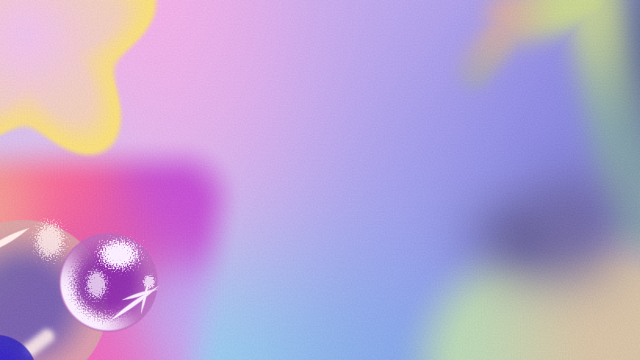
This background is drawn by a Shadertoy shader. Its source:

```glsl
// Soft pastel backdrop: normalised colour spots make the gradients, blurred
// distance shapes add a wavy yellow blob, a pink mass and a green arch, and
// two glassy bubbles with grainy highlights sit in the lower left corner.
// All lengths are in canvas heights.

vec2 hashDir(vec2 cell) {
    float a = 6.2832 * fract(sin(dot(cell, vec2(127.1, 311.7))) * 43758.5);
    return vec2(cos(a), sin(a));
}

float gradientNoise(vec2 p) {
    vec2 i = floor(p), f = p - i, u = f * f * (3.0 - 2.0 * f), e = vec2(1, 0);
    float low = mix(dot(hashDir(i), f), dot(hashDir(i + e), f - e), u.x);
    float high = mix(dot(hashDir(i + e.yx), f - e.yx), dot(hashDir(i + 1.0), f - 1.0), u.x);
    return mix(low, high, u.y);
}

float glow(vec2 p, vec2 center, vec2 radius) {
    vec2 q = (p - center) / radius;
    return exp(-dot(q, q));
}

// Weighted colour; divide a sum of spots by its alpha to blend them.
vec4 spot(vec2 p, vec2 center, float radius, vec3 color) {
    return vec4(color, 1.0) * (glow(p, center, vec2(radius)) + 1e-5);
}

float segmentDist(vec2 p, vec2 a, vec2 b) {
    vec2 ab = b - a;
    return length(p - a - ab * clamp(dot(p - a, ab) / dot(ab, ab), 0.0, 1.0));
}

float softStroke(vec2 p, vec2 a, vec2 b, float width) {
    float d = segmentDist(p, a, b) / width;
    return exp(-d * d * d);
}

// Streak that is thickest in the middle and pointed at both ends.
float streak(vec2 p, vec2 a, vec2 b, float width, float aa) {
    vec2 ab = b - a;
    float t = clamp(dot(p - a, ab) / dot(ab, ab), 0.0, 1.0);
    return 1.0 - smoothstep(-aa, aa, segmentDist(p, a, b) - width * 4.0 * t * (1.0 - t));
}

float grainyGlow(vec2 p, vec2 center, vec2 radius, float grain) {
    return smoothstep(0.3, 0.75, glow(p, center, radius) + 0.5 * grain);
}

vec3 backdrop(vec2 p) {
    vec4 s = spot(p, vec2(0.48, 0.87), 0.40, vec3(0.97, 0.69, 0.90));
    s += spot(p, vec2(0.62, 0.50), 0.35, vec3(0.89, 0.70, 0.92));
    s += spot(p, vec2(1.08, 0.95), 0.40, vec3(0.75, 0.67, 0.93));
    s += spot(p, vec2(1.05, 0.45), 0.38, vec3(0.64, 0.64, 0.93));
    s += spot(p, vec2(1.50, 0.62), 0.40, vec3(0.51, 0.51, 0.87));
    s += spot(p, vec2(0.62, 0.00), 0.36, vec3(0.58, 0.84, 0.93));
    s += spot(p, vec2(1.05, 0.00), 0.36, vec3(0.49, 0.64, 0.90));
    s += spot(p, vec2(0.10, 0.55), 0.30, vec3(0.82, 0.76, 0.92));
    return s.rgb / s.a;
}

vec3 addArchAndShade(vec3 col, vec2 p) {
    vec3 archColor = mix(vec3(0.82, 0.67, 0.66), vec3(0.78, 0.83, 0.57), smoothstep(1.38, 1.58, p.x));
    archColor = mix(vec3(0.54, 0.67, 0.66), archColor, smoothstep(0.6, 0.98, p.y));
    float arch = 0.9 * softStroke(p, vec2(1.31, 0.81), vec2(1.43, 0.94), 0.06) * smoothstep(1.2, 1.38, p.x);
    arch = max(arch, softStroke(p, vec2(1.43, 0.95), vec2(1.64, 1.0), 0.085));
    arch = max(arch, 0.9 * softStroke(p, vec2(1.66, 0.98), vec2(1.77, 0.38), 0.10));
    col = mix(col, archColor, arch);
    col = mix(col, vec3(0.37, 0.43, 0.54), 0.85 * glow(p, vec2(1.81, 0.90), vec2(0.085, 0.28)));

    float hill = length((p - vec2(1.60, -0.02)) / vec2(0.43, 0.37));
    vec3 hillColor = mix(vec3(0.73, 0.84, 0.71), vec3(0.84, 0.76, 0.65), smoothstep(1.25, 1.68, p.x));
    col = mix(col, hillColor, 1.0 - smoothstep(0.75, 1.2, hill));
    col = mix(col, vec3(0.40, 0.38, 0.60), 0.9 * glow(p, vec2(1.47, 0.34), vec2(0.16, 0.12)));
    return mix(col, vec3(0.44, 0.41, 0.64), 0.8 * glow(p, vec2(1.60, 0.38), vec2(0.14, 0.15)));
}

vec3 addPinkMass(vec3 col, vec2 p) {
    vec4 s = spot(p, vec2(0.00, 0.43), 0.12, vec3(0.94, 0.66, 0.58));
    s += spot(p, vec2(0.16, 0.45), 0.16, vec3(0.97, 0.41, 0.60));
    s += spot(p, vec2(0.28, 0.30), 0.15, vec3(0.87, 0.36, 0.68));
    s += spot(p, vec2(0.50, 0.45), 0.17, vec3(0.77, 0.32, 0.83));
    s += spot(p, vec2(0.49, 0.10), 0.16, vec3(0.74, 0.68, 0.95));
    s += spot(p, vec2(0.31, 0.02), 0.14, vec3(0.94, 0.40, 0.73));
    vec2 q = abs(p - vec2(0.20 + 0.14 * (p.y - 0.3), 0.16)) - vec2(0.26, 0.26);
    float d = length(max(q, 0.0)) + min(max(q.x, q.y), 0.0) - 0.14;
    return mix(col, s.rgb / s.a, 1.0 - smoothstep(-0.075, 0.06, d));
}

vec3 addYellowBlob(vec3 col, vec2 p) {
    vec2 center = vec2(0.093, 0.884), q = p - center;
    float d = length(q) - 0.299 - 0.0625 * cos(4.6 * (atan(q.y, q.x) + 0.977));
    vec3 fill = mix(vec3(0.94, 0.81, 0.72), vec3(0.97, 0.87, 0.48), smoothstep(-0.13, -0.01, d));
    fill = mix(fill, vec3(0.93, 0.76, 0.91), glow(p, vec2(0.07, 0.90), vec2(0.17)));
    return mix(col, fill, 1.0 - smoothstep(-0.014, 0.014, d));
}

vec3 addBubble(vec3 col, vec2 p, vec2 center, float radius, vec3 core, vec3 rim, float aa) {
    float d = length(p - center);
    vec3 glass = mix(core, rim, smoothstep(0.35, 0.95, d / radius));
    return mix(col, glass, 0.8 * (1.0 - smoothstep(-aa, aa, d - radius)));
}

void mainImage(out vec4 fragColor, in vec2 fragCoord) {
    vec2 p = fragCoord / iResolution.y;
    float aa = 1.0 / iResolution.y, grain = gradientNoise(p * 230.0);
    vec3 col = addYellowBlob(addPinkMass(addArchAndShade(backdrop(p), p), p), p);

    // Large bubble, with a deep blue ball showing in the corner
    col = addBubble(col, p, vec2(0.065, 0.155), 0.234, vec3(0.38, 0.39, 0.69), vec3(0.83, 0.66, 0.66), aa);
    float shine = 0.8 * grainyGlow(p, vec2(0.138, 0.332), vec2(0.045, 0.055), grain);
    shine = max(shine, 0.85 * softStroke(p, vec2(0.085, 0.03), vec2(0.13, 0.065), 0.022));
    shine = max(shine, streak(p, vec2(-0.06, 0.29), vec2(0.08, 0.366), 0.009, aa));
    col = mix(col, vec3(1.0, 0.93, 0.92), shine);
    col = addBubble(col, p, vec2(-0.012, -0.046), 0.116, vec3(0.10, 0.06, 0.80), vec3(0.18, 0.14, 0.74), aa);

    // Small bubble: pale lower-left crescent, round highlights, crossed streaks
    vec2 center = vec2(0.301, 0.215), q = p - center;
    float radius = 0.137, d = length(q) / radius;
    col = addBubble(col, p, center, radius, vec3(0.50, 0.14, 0.66), vec3(0.72, 0.42, 0.74), aa);
    float side = smoothstep(-0.1, 0.9, dot(q / max(length(q), 0.001), vec2(-0.75, -0.66)));
    shine = side * smoothstep(0.55, 0.85, d + 0.2 * grain) * (1.0 - smoothstep(0.94, 1.0, d));
    shine = max(shine, grainyGlow(p, vec2(0.33, 0.293), vec2(0.062, 0.045), grain));
    shine = max(shine, 0.75 * grainyGlow(p, vec2(0.268, 0.21), vec2(0.032, 0.045), grain));
    shine = max(shine, 0.8 * grainyGlow(p, vec2(0.414, 0.217), vec2(0.018, 0.022), grain));
    shine = max(shine, streak(p, vec2(0.30, 0.105), vec2(0.44, 0.205), 0.006, aa));
    shine = max(shine, streak(p, vec2(0.34, 0.167), vec2(0.437, 0.197), 0.005, aa));
    shine = max(shine, streak(p, vec2(0.392, 0.13), vec2(0.414, 0.225), 0.004, aa));
    col = mix(col, vec3(0.98, 0.93, 1.0), shine);

    fragColor = vec4(col + 0.03 * grain, 1.0);
}
```
